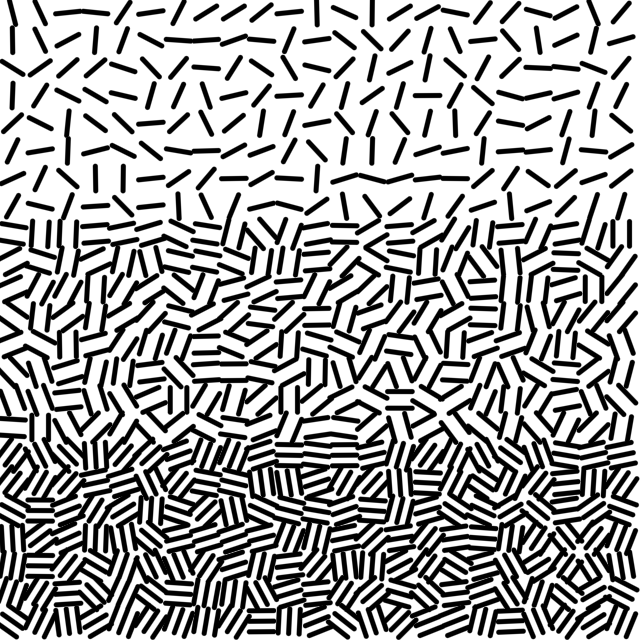
Reproduce this pattern procedurally as a WebGL 1 fragment shader.

```glsl
precision highp float;

// Black round-capped strokes on white, one randomly turned bundle per grid cell.
// The bundles hold one, two, then three parallel strokes from top to bottom.
// Each pixel takes the nearest stroke among its own cell and the eight around it.

uniform vec2 u_resolution;

#define CELLS 23.0          // cells per side
#define STEP 0.04323        // cell size, in canvas units
#define FIRST_CENTER 0.0196 // centre of the top left cell
#define BAND_ROWS 8.0       // rows before a stroke is added
#define HALF_LENGTH 0.445   // half stroke without its caps, in cells
#define RADIUS 0.09         // half stroke width, in cells
#define PAIR_GAP 0.60       // spacing in bundles of two
#define TRIPLE_GAP 0.38     // spacing in bundles of three
#define MAX_TURN 5.0        // largest random turn, in radians
#define SEED 3.7

const vec3 PAPER = vec3(1.0);
const vec3 INK = vec3(0.0);

float hash(vec2 cell) {
  return fract(sin(dot(cell + SEED, vec2(127.1, 311.7))) * 43758.5453);
}

// Distance to the nearest of several parallel strokes; the stroke axis is y.
float strokeBundle(vec2 p, float count, float gap) {
  float index = clamp(floor(p.x / gap + 0.5 * count), 0.0, count - 1.0);
  p.x -= (index - 0.5 * (count - 1.0)) * gap;
  p.y -= clamp(p.y, -HALF_LENGTH, HALF_LENGTH);
  return length(p) - RADIUS;
}

// Distance to the bundle of one cell; offset is measured from its centre.
float cellDistance(vec2 offset, vec2 cell) {
  float count = 1.0 + floor(cell.y / BAND_ROWS);
  float gap = count < 2.5 ? PAIR_GAP : TRIPLE_GAP;
  float turn = hash(cell) * MAX_TURN;
  vec2 along = vec2(sin(turn), -cos(turn));
  vec2 across = vec2(-along.y, along.x);
  return strokeBundle(vec2(dot(offset, across), dot(offset, along)), count, gap);
}

void main() {
  // Canvas position with y downward, then in cells
  vec2 position = gl_FragCoord.xy / u_resolution;
  position.y = 1.0 - position.y;
  vec2 grid = (position - FIRST_CENTER) / STEP;
  vec2 home = floor(grid + 0.5);

  // Nearest stroke, since strokes reach into neighbouring cells
  float nearest = 1.0;
  for (int row = -1; row <= 1; row++) {
    for (int column = -1; column <= 1; column++) {
      vec2 cell = home + vec2(float(column), float(row));
      bool inside = all(greaterThanEqual(cell, vec2(0.0)))
                 && all(lessThan(cell, vec2(CELLS)));
      if (inside) nearest = min(nearest, cellDistance(grid - cell, cell));
    }
  }

  // Smooth edge about a pixel and a half wide
  float edge = 0.8 / (STEP * min(u_resolution.x, u_resolution.y));
  float coverage = 1.0 - smoothstep(-edge, edge, nearest);
  gl_FragColor = vec4(mix(PAPER, INK, coverage), 1.0);
}
```
